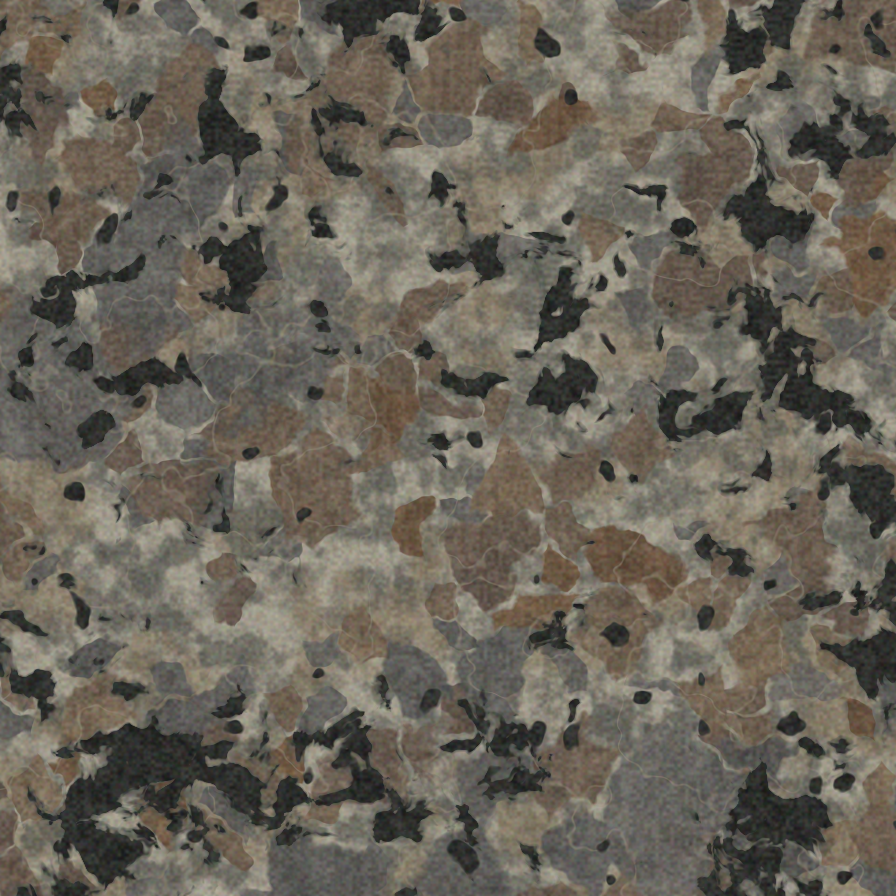
Write a Shadertoy shader that draws this texture.

```glsl
float hash(vec2 p) {
    return fract(sin(dot(p, vec2(127.1, 311.7))) * 43758.5453);
}

vec2 hash2(vec2 p) {
    return vec2(hash(p), hash(p + 57.3));
}

float noise(vec2 p) {
    vec2 i = floor(p), f = fract(p);
    f = f * f * (3.0 - 2.0 * f);
    return mix(mix(hash(i), hash(i + vec2(1, 0)), f.x),
               mix(hash(i + vec2(0, 1)), hash(i + vec2(1, 1)), f.x), f.y);
}

float fbm(vec2 p) {
    float sum = 0.0, amp = 0.533;
    for (int i = 0; i < 4; i++) {
        sum += amp * noise(p);
        p = mat2(1.6, 1.2, -1.2, 1.6) * p + 7.3;
        amp *= 0.5;
    }
    return sum;
}

// Crystal cells: x = distance to the border, yz = cell id
vec3 crystals(vec2 p) {
    vec2 cell = floor(p), id = cell;
    float nearest = 9.0, second = 9.0;
    for (int y = -1; y <= 1; y++)
    for (int x = -1; x <= 1; x++) {
        vec2 c = cell + vec2(x, y);
        float d = length(c + hash2(c) - p);
        if (d < nearest) {
            second = nearest;
            nearest = d;
            id = c;
        } else {
            second = min(second, d);
        }
    }
    return vec3(second - nearest, id);
}

// Lays one size of brown or grey crystals over the stone
vec3 addCrystals(vec3 stone, vec2 p, float scale, float share, float greyShare) {
    vec3 c = crystals(p * scale);
    float tone = hash(c.yz + 3.7);
    vec3 brown = mix(vec3(0.36, 0.31, 0.275), vec3(0.46, 0.395, 0.32), tone);
    brown = mix(brown, vec3(0.42, 0.31, 0.21), 0.6 * step(0.8, hash(c.yz + 21.0)));
    vec3 grey = mix(vec3(0.32, 0.32, 0.315), vec3(0.42, 0.41, 0.39), tone);
    vec3 body = mix(brown, grey, step(hash(c.yz + 9.1), greyShare));
    body *= 0.8 + 0.4 * fbm(p * 55.0);
    float fray = 0.22 * (fbm(p * 48.0) - 0.5);
    float mask = smoothstep(0.04, 0.17, c.x + fray);
    return mix(stone, body, 0.88 * mask * step(hash(c.yz + 14.2), share));
}

void mainImage(out vec4 fragColor, in vec2 fragCoord) {
    vec2 uv = fragCoord / iResolution.y;
    vec2 warp = vec2(fbm(uv * 17.0), fbm(uv * 17.0 + 31.0)) - 0.5;
    vec2 p = uv + 0.06 * warp;

    // Pale feldspar ground with grey and tan clouds
    float cloud = fbm(uv * 42.0 + 5.0);
    vec3 stone = mix(vec3(0.43, 0.42, 0.385), vec3(0.63, 0.61, 0.55),
                     smoothstep(0.25, 0.68, cloud));
    stone = mix(stone, vec3(0.51, 0.455, 0.365),
                0.6 * smoothstep(0.5, 0.7, fbm(uv * 15.0 + 60.0)));
    stone = mix(stone, vec3(0.37, 0.37, 0.34),
                0.7 * smoothstep(0.56, 0.7, fbm(uv * 26.0 + 80.0)));

    // Crystals from small to large
    stone = addCrystals(stone, p + 2.0, 23.0, 0.3, 0.3);
    stone = addCrystals(stone, p + 5.0, 12.0, 0.3, 0.2);
    stone = addCrystals(stone, p * vec2(1.0, 0.8) + 9.0, 7.0, 0.12, 0.5);

    // Pale healed cracks
    float crack = abs(fbm(uv * 11.0 + 40.0) - 0.5);
    stone = mix(stone, vec3(0.57, 0.54, 0.47), 0.45 * (1.0 - smoothstep(0.0, 0.02, crack)));

    // Clustered black mica with a soft dark halo
    float mica = fbm(p * 33.0 + 12.0) + 0.95 * fbm(uv * 7.0 + 20.0);
    stone = mix(stone, vec3(0.31, 0.32, 0.295), 0.65 * smoothstep(1.06, 1.16, mica));
    vec3 black = mix(vec3(0.12, 0.125, 0.12), vec3(0.23, 0.235, 0.22), fbm(uv * 75.0));
    stone = mix(stone, black, smoothstep(1.135, 1.185, mica));

    // Scattered round specks
    vec2 q = p * 30.0 + 4.0, cell = floor(q);
    float radius = 0.16 + 0.2 * hash(cell + 6.0);
    float speck = length(fract(q) - 0.4 - 0.2 * hash2(cell)) - radius;
    speck = (1.0 - smoothstep(-0.06, 0.06, speck)) * step(0.94, hash(cell + 2.0));
    stone = mix(stone, black, speck);

    // Fine coloured grain
    vec3 grain = vec3(noise(uv * 330.0), noise(uv * 330.0 + 400.0), noise(uv * 330.0 + 800.0));
    stone += 0.06 * (grain - 0.5) + 0.1 * (noise(uv * 240.0 + 90.0) - 0.5);
    fragColor = vec4(clamp(stone, 0.0, 1.0), 1.0);
}
```
